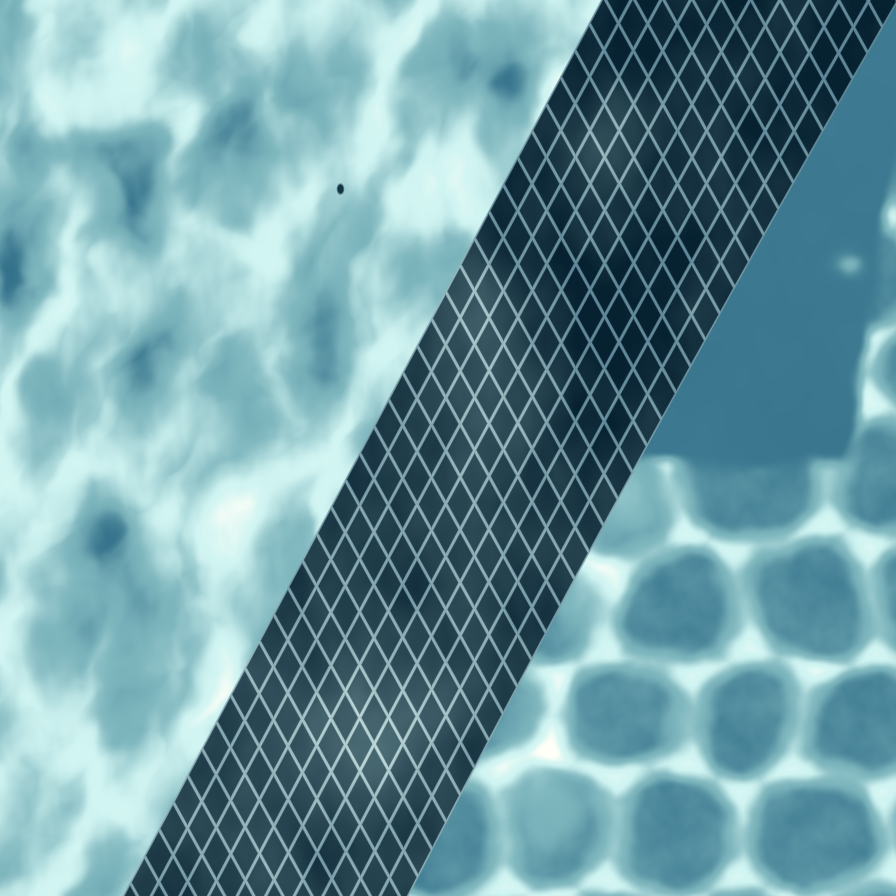
A Shadertoy shader for this texture:

```glsl
// Sunlit pool floor crossed by a slanted band of small dark tiles.
// Staggered cellular noise gives the caustic net, layered sines bend it,
// and soft blobs set the broad light; the tiles are a skewed lattice.

float hash(vec2 p) {
    return fract(sin(dot(p, vec2(127.1, 311.7))) * 4375.85);
}

// Layered sines, roughly -1 to 1
float waves(vec2 p) {
    float sum = 0.0, amp = 0.5;
    for (int i = 0; i < 4; i++) {
        sum += amp * sin(p.x + 1.3 * sin(p.y)) * cos(0.8 * p.y + sin(0.7 * p.x));
        p = mat2(1.5, 1.1, -1.1, 1.5) * p + 1.7;
        amp *= 0.6;
    }
    return sum;
}

vec2 bend(vec2 p, float freq, float amount) {
    return p + amount * vec2(waves(p * freq), waves(p.yx * freq + 4.0));
}

float blob(vec2 p, vec2 centre, vec2 radius) {
    vec2 d = (p - centre) / radius;
    return exp(-dot(d, d));
}

// Caustic net on a staggered lattice: x = walls of the cells, y = corners
vec2 caustic(vec2 p, float jitter, float width) {
    vec3 near = vec3(9.0);
    for (int j = -1; j <= 1; j++) {
        float row = floor(p.y) + float(j);
        float stagger = 0.5 * mod(row, 2.0);
        for (int i = -1; i <= 1; i++) {
            vec2 cell = vec2(floor(p.x - stagger) + float(i), row);
            vec2 offset = vec2(hash(cell), hash(cell + 37.0)) - 0.5;
            float d = length(cell + 0.5 + vec2(stagger, 0.0) + jitter * offset - p);
            if (d < near.x) near = vec3(d, near.xy);
            else if (d < near.y) near = vec3(near.x, d, near.y);
            else near.z = min(near.z, d);
        }
    }
    return 1.0 - smoothstep(vec2(0.0), vec2(width), near.yz - near.x);
}

// Rippled light left of the band: tall, blurred streaks
float leftLight(vec2 p) {
    vec2 q = bend(vec2(p.x - 0.2 * p.y, p.y), 14.0, 0.035);
    vec2 broad = caustic(q * vec2(8.0, 4.7), 0.9, 0.65);
    vec2 fine = caustic(bend(q, 31.0, 0.015) * vec2(15.0, 8.0) + 3.0, 1.0, 0.7);
    float light = 0.36 + 0.2 * broad.x + 0.16 * broad.y + 0.15 * fine.x
                + 0.12 * waves(p * vec2(32.0, 17.0));
    vec2 b = bend(p, 22.0, 0.015);
    float shade = blob(b, vec2(0.267, 0.87), vec2(0.03, 0.06))
                + blob(b, vec2(0.16, 0.75), vec2(0.035, 0.07))
                + blob(b, vec2(0.16, 0.59), vec2(0.035, 0.06))
                + blob(b, vec2(0.135, 0.35), vec2(0.035, 0.10))
                + blob(b, vec2(0.02, 0.69), vec2(0.03, 0.07))
                + blob(b, vec2(0.355, 0.61), vec2(0.035, 0.06))
                + blob(b, vec2(0.56, 0.91), vec2(0.04, 0.07))
                + blob(b, vec2(0.08, 0.835), vec2(0.08, 0.025));
    float glow = blob(b, vec2(0.267, 0.41), vec2(0.04, 0.06))
               + blob(b, vec2(0.065, 0.635), vec2(0.03, 0.05))
               + blob(b, vec2(0.475, 0.81), vec2(0.03, 0.05))
               + blob(b, vec2(0.61, 0.9), vec2(0.035, 0.05))
               + blob(b, vec2(0.15, 0.95), vec2(0.035, 0.05))
               + blob(b, vec2(0.25, 0.24), vec2(0.04, 0.06));
    return light - 0.36 * shade + 0.27 * glow;
}

// Rounded cells right of the band, below a smooth patch of shade
float rightLight(vec2 p) {
    vec2 q = bend(p, 17.0, 0.013);
    vec2 net = caustic((q + vec2(0.0245, -0.0055)) / vec2(0.143, 0.127), 0.35, 0.42);
    float light = 0.2 + 0.36 * net.x + 0.36 * net.y + 0.07 * waves(p * 36.0);
    light += 0.35 * blob(q, vec2(0.70, 0.45), vec2(0.04, 0.05))
           + 0.35 * blob(q, vec2(0.645, 0.35), vec2(0.03, 0.06))
           + 0.35 * blob(q, vec2(0.61, 0.14), vec2(0.04, 0.09));
    float edge = 0.942 + 0.21 * (p.y - 0.5);
    float shade = smoothstep(0.475, 0.495, q.y) * (1.0 - smoothstep(-0.012, 0.012, q.x - edge));
    float fleck = blob(q, vec2(0.944, 0.711), vec2(0.015, 0.012));
    return mix(light, 0.10 + 0.02 * waves(p * 12.0) + 0.3 * fleck, shade);
}

vec3 waterColour(float light) {
    vec3 c = mix(vec3(0.20, 0.44, 0.54), vec3(0.49, 0.71, 0.74), smoothstep(0.0, 0.46, light));
    c = mix(c, vec3(0.82, 0.96, 0.95), smoothstep(0.42, 0.86, light));
    return mix(c, vec3(1.0, 1.0, 0.97), smoothstep(0.85, 1.15, light));
}

// lattice: tile coordinates, px: pixel size in tiles
vec3 tileColour(vec2 p, vec2 lattice, float px) {
    float light = 0.24 - 0.20 * smoothstep(0.3, 1.1, p.y) + 0.13 * waves(p * vec2(25.0, 17.0));
    light += 0.28 * blob(p, vec2(0.39, 0.19), vec2(0.10, 0.08))
           + 0.25 * blob(p, vec2(0.54, 0.62), vec2(0.045, 0.13))
           + 0.25 * blob(p, vec2(0.68, 0.85), vec2(0.04, 0.06))
           - 0.20 * blob(p, vec2(0.70, 0.64), vec2(0.09, 0.12));
    light = clamp(light + 0.10 * (hash(floor(lattice)) - 0.5), 0.0, 1.0);
    vec3 tile = mix(vec3(0.025, 0.13, 0.19), vec3(0.48, 0.62, 0.64), light);
    vec3 grout = mix(vec3(0.42, 0.58, 0.64), vec3(0.92, 1.0, 0.98), light * 1.3);
    vec2 gap = 0.5 - abs(fract(lattice) - 0.5);
    float seam = 1.0 - smoothstep(max(0.06 - px, 0.0), 0.06 + px, min(gap.x, gap.y));
    return mix(tile, grout, 0.9 * seam);
}

void mainImage(out vec4 fragColor, in vec2 fragCoord) {
    vec2 p = fragCoord / iResolution.xy;
    float px = 1.0 / iResolution.y;
    float left = 0.137 + 0.534 * p.y;
    float right = 0.456 + 0.515 * p.y + 0.032 * p.y * p.y;

    // Water on each side, with one dark speck
    float light = p.x < 0.5 * (left + right) ? leftLight(p) : rightLight(p);
    vec3 colour = waterColour(light);
    float speck = 1.0 - smoothstep(0.003, 0.006, length((p - vec2(0.38, 0.789)) * vec2(1.2, 0.8)));
    colour = mix(colour, vec3(0.07, 0.2, 0.26), speck);

    // Tiled band
    float pitch = 0.0325;
    vec2 lattice = vec2(10.0 * (p.x - left) / (right - left), (p.x + 0.55 * p.y) / pitch + 0.28);
    float band = smoothstep(-px, px, p.x - left) * smoothstep(-px, px, right - p.x);
    colour = mix(colour, tileColour(p, lattice, px / pitch), band);
    fragColor = vec4(colour, 1.0);
}
```
